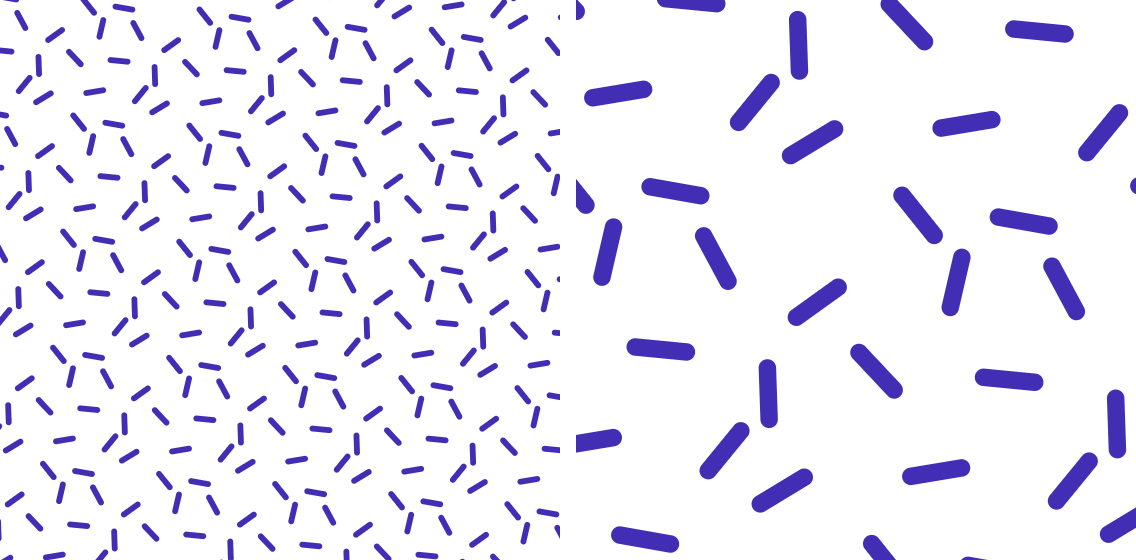
Left: the whole. Right: its middle third, enlarged.
A WebGL 1 fragment shader for this pattern:

```glsl
precision highp float;

uniform vec2 u_resolution;

const float TILE_SIZE = 0.2081;
const float DASH_COUNT = 11.0;

mat2 rotation(float angle) {
  float c = cos(angle), s = sin(angle);
  return mat2(c, s, -s, c);
}

// Distance to a round-capped dash centred on the origin
float dashDistance(vec2 p, float angle) {
  vec2 axis = vec2(cos(angle), sin(angle));
  float along = clamp(dot(p, axis), -0.0153, 0.0153);
  return length(p - axis * along) - 0.0052;
}

// Slanted lattice inside the tile, loosened by sines
vec2 dashCentre(float i) {
  float halfShift = 0.2 * step(5.5, i);
  float x = 0.193 - 4.0 * i / DASH_COUNT + halfShift + 0.06 * cos(1.26 * i - 1.5);
  float y = 0.104 + i / DASH_COUNT + 0.055 * cos(2.094 * i);
  return vec2(x, -y);
}

// Each dash turns steadily from the one before, with one late jump
float dashAngle(float i) {
  return 2.15 - 0.72 * i + 1.1 * step(7.5, i);
}

void main() {
  float pixel = 1.0 / min(u_resolution.x, u_resolution.y);
  vec2 p = gl_FragCoord.xy * pixel - vec2(0.0, 1.0);

  // Tilted square tiling
  vec2 tilePos = rotation(0.0868) * p / TILE_SIZE;

  // Nearest dash, wrapped across the tile borders
  float nearest = 1.0;
  for (float i = 0.0; i < DASH_COUNT; i++) {
    vec2 offset = fract(tilePos - dashCentre(i) + 0.5) - 0.5;
    nearest = min(nearest, dashDistance(offset * TILE_SIZE, dashAngle(i)));
  }

  vec3 paper = vec3(1.0);
  vec3 violet = vec3(0.26, 0.18, 0.71);
  float ink = clamp(0.5 - nearest / pixel, 0.0, 1.0);
  gl_FragColor = vec4(mix(paper, violet, ink), 1.0);
}
```
